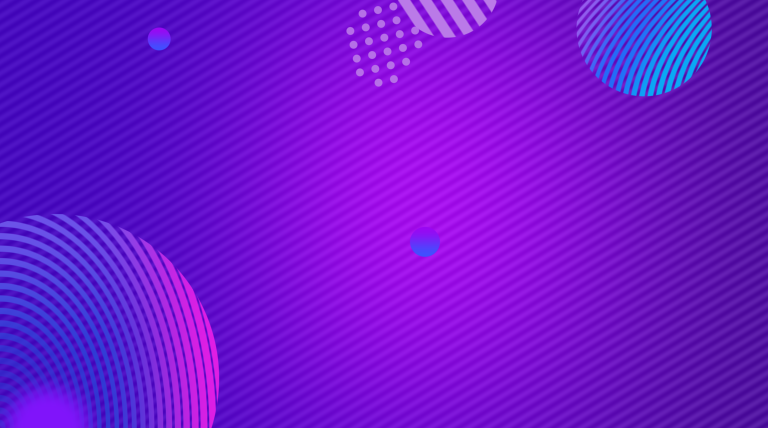
This background is drawn by a Shadertoy shader. Its source:

```glsl
// Antialiased coverage: 1 where the distance d is negative
float fill(float d) {
    float px = 0.75 / iResolution.y;
    return 1.0 - smoothstep(-px, px, d);
}

float disc(vec2 p, vec2 center, float radius) {
    return fill(length(p - center) - radius);
}

// Repeating bands along a phase; duty is the filled share of each period
float bands(float phase, float duty) {
    float d = abs(fract(phase) - 0.5) - 0.5 * duty;
    float w = 0.75 * fwidth(phase);
    return 1.0 - smoothstep(-w, w, d);
}

// Violet glow over indigo with soft diagonal stripes
vec3 backdrop(vec2 p) {
    float right = smoothstep(0.8, 1.79, p.x);
    vec3 indigo = mix(vec3(0.25, 0.015, 0.72), vec3(0.25, 0.03, 0.57), right);
    vec2 q = p - vec2(0.98, 0.53);
    q /= vec2(q.x < 0.0 ? 0.45 : 0.54, 0.62);
    vec3 col = mix(indigo, vec3(0.62, 0.03, 0.9), exp(-dot(q, q)));
    float stripe = 0.5 + 0.5 * sin(6.2832 * (p.y - 0.6 * p.x) / 0.0265);
    return col + stripe * mix(0.065, 0.095, right) * vec3(0.9, 1.0, 0.8);
}

// Small ball shaded from blue below to violet above
vec3 ball(vec3 col, vec2 p, vec2 center, float radius) {
    float t = smoothstep(-radius, radius, p.y - center.y);
    vec3 shade = mix(vec3(0.25, 0.31, 1.0), vec3(0.6, 0.03, 0.95), t);
    return mix(col, shade, disc(p, center, radius));
}

// Round patch of dots on a tilted grid
float dotPatch(vec2 p) {
    vec2 cell = vec2(0.0369, 0.0331);
    vec2 origin = vec2(0.898, 0.912);
    mat2 tilt = mat2(0.974, 0.225, -0.225, 0.974);
    vec2 g = (p - origin) * tilt;
    vec2 node = round(g / cell) * cell;
    float inside = step(length(origin + tilt * node - vec2(0.895, 0.895)), 0.093);
    return inside * disc(g, node, 0.0092);
}

// Large disc cut by nested elliptical arcs
vec3 arcDisc(vec3 col, vec2 p) {
    float ring = length(p / vec2(0.7, 1.0)) / 0.0291;
    float pink = smoothstep(0.22, 0.5, p.x + 0.1 * (p.y - 0.2));
    vec3 shade = mix(vec3(0.17, 0.25, 0.84), vec3(0.43, 0.34, 0.92),
                     smoothstep(0.15, 0.5, p.y));
    shade = mix(shade, vec3(0.9, 0.12, 0.9), pink);
    float lines = bands(ring + 0.1, mix(0.5, 0.8, pink));
    float fade = mix(0.5, 0.95, smoothstep(0.1, 0.32, length(p)));
    return mix(col, shade, disc(p, vec2(0.128, 0.116), 0.384) * lines * fade);
}

// Upper disc cut by bending lines
vec3 waveDisc(vec3 col, vec2 p) {
    vec2 center = vec2(1.505, 0.933);
    vec2 d = p - center;
    float phase = (d.x - 0.75 * d.y - 1.8 * d.y * d.y) / 0.0195;
    float across = d.x - 0.5 * d.y;
    vec3 shade = mix(vec3(0.58, 0.36, 0.93), vec3(0.14, 0.42, 0.97),
                     smoothstep(-0.17, -0.03, across));
    shade = mix(shade, vec3(0.04, 0.66, 0.96), smoothstep(-0.02, 0.1, across));
    float lines = bands(phase, mix(0.5, 0.67, smoothstep(-0.15, 0.0, d.x)));
    return mix(col, shade, disc(p, center, 0.158) * lines);
}

void mainImage(out vec4 fragColor, in vec2 fragCoord) {
    vec2 p = fragCoord / iResolution.y;
    vec3 lilac = vec3(0.73, 0.48, 0.91);
    vec3 col = backdrop(p);

    // Lilac dots and striped disc at the top
    col = mix(col, lilac, 0.9 * dotPatch(p));
    float slant = (p.x - 0.944 + 0.66 * (p.y - 1.0)) / 0.05;
    col = mix(col, lilac, disc(p, vec2(1.045, 1.033), 0.121) * bands(slant + 0.5, 0.58));

    // Line-cut discs
    col = waveDisc(col, p);
    col = arcDisc(col, p);

    // Blurred corner glow
    float blur = 1.0 - smoothstep(0.055, 0.135, length(p - vec2(0.112, -0.005)));
    col = mix(col, vec3(0.5, 0.08, 0.98), blur);

    // Small balls
    col = ball(col, p, vec2(0.372, 0.909), 0.0267);
    col = ball(col, p, vec2(0.993, 0.435), 0.035);
    fragColor = vec4(col, 1.0);
}
```
